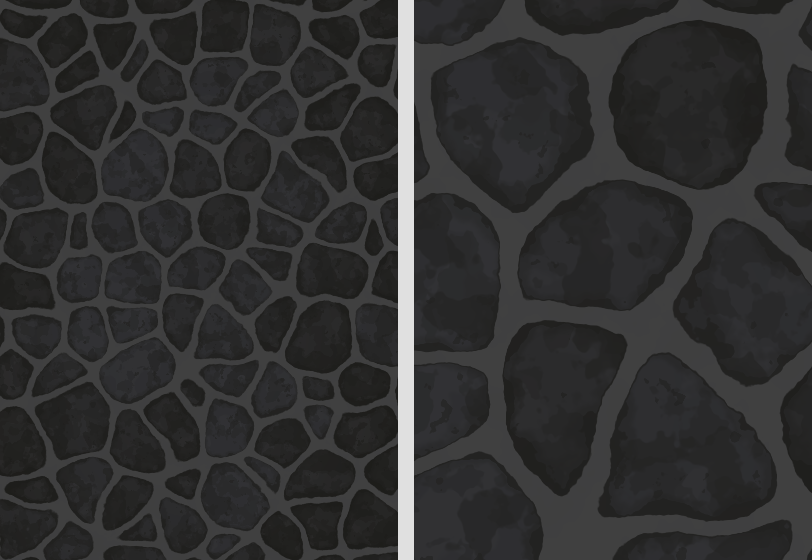
Left: the whole. Right: its middle third, enlarged.
Give the GLSL for this texture, as a Shadertoy shader.

```glsl
// Dark irregular cobblestones set in grey mortar.
// A weighted Voronoi diagram with softly merged edges gives the rounded stones;
// thresholded noise paints ragged rims and flat watercolour blotches on them.

float hash(vec2 p) {
    vec3 q = fract(vec3(p.xyx) * 0.1031);
    q += dot(q, q.yzx + 33.33);
    return fract((q.x + q.y) * q.z);
}

float noise(vec2 p) {
    vec2 cell = floor(p), f = fract(p);
    f = f * f * (3.0 - 2.0 * f);
    return mix(mix(hash(cell), hash(cell + vec2(1, 0)), f.x),
               mix(hash(cell + vec2(0, 1)), hash(cell + vec2(1, 1)), f.x), f.y);
}

float fbm(vec2 p) {
    float sum = 0.0, amplitude = 0.533;
    for (int i = 0; i < 4; i++) {
        sum += amplitude * noise(p);
        p = mat2(1.6, 1.2, -1.2, 1.6) * p + 17.3;
        amplitude *= 0.5;
    }
    return sum;
}

// Stone centre in xy, weight in z: heavier stones push their neighbours back
vec3 stoneSeed(vec2 cell) {
    vec2 jitter = vec2(hash(cell + 40.7), hash(cell + 91.2));
    return vec3(cell + 0.5 + 0.86 * (jitter - 0.5), 0.42 * hash(cell + 153.4));
}

float power(vec2 p, vec3 seed) {
    vec2 r = p - seed.xy;
    return dot(r, r) - seed.z;
}

// Rounded distance to the border of the stone around p
float stoneDistance(vec2 p, out vec2 id, out vec2 fromCentre) {
    float nearest = 1e5;
    vec2 home = floor(p);
    for (int y = -2; y <= 2; y++)
    for (int x = -2; x <= 2; x++) {
        vec2 cell = home + vec2(x, y);
        float d = power(p, stoneSeed(cell));
        if (d < nearest) { nearest = d; id = cell; }
    }
    vec3 own = stoneSeed(id);
    fromCentre = p - own.xy;
    float sum = 0.0;
    for (int y = -2; y <= 2; y++)
    for (int x = -2; x <= 2; x++) {
        if (x == 0 && y == 0) continue;
        vec3 other = stoneSeed(id + vec2(x, y));
        float edge = (power(p, other) - nearest) / (2.0 * distance(own.xy, other.xy));
        sum += exp(-15.0 * edge);
    }
    return -log(sum) / 15.0;
}

void mainImage(out vec4 fragColor, in vec2 fragCoord) {
    vec2 uv = fragCoord / iResolution.y;
    vec2 p = uv * 11.0 + 20.0;
    float soft = 11.0 / iResolution.y;

    // Gently bent outlines with small chips
    vec2 bent = p + 0.22 * (vec2(noise(p * 1.7), noise(p * 1.7 + 61.0)) - 0.5);
    vec2 id, fromCentre;
    float d = stoneDistance(bent, id, fromCentre) - 0.056;
    d += 0.05 * (fbm(p * 9.0) - 0.5);

    // Stones darken at random and towards the top and the corners
    vec2 centred = fragCoord / iResolution.xy - vec2(0.5, 0.43);
    float shade = 0.7 * hash(id + 7.7) + 1.5 * dot(centred, centred) - 0.12;
    float dark = smoothstep(0.1, 0.9, shade);
    vec3 face = mix(vec3(0.181, 0.182, 0.192), vec3(0.150, 0.148, 0.145), dark);
    vec3 deep = mix(vec3(0.132, 0.131, 0.126), vec3(0.112, 0.111, 0.102), dark);

    // Flat overlapping washes and fine specks
    vec2 grain = p + hash(id) * 50.0;
    float wash = fbm(grain * 2.3);
    float mottle = fbm(grain * 5.0 + 30.0);
    face += 0.010 * smoothstep(0.54, 0.58, wash);
    face = mix(face, deep, 0.35 * smoothstep(0.54, 0.59, mottle + 0.06 * dark));
    face = mix(face, deep, 0.55 * smoothstep(0.59, 0.63, fbm(grain * 3.1 + 9.0) + 0.12 * dark));
    face = mix(face, deep, 0.6 * smoothstep(0.74, 0.77, fbm(grain * 8.0 + 80.0)));

    // Ragged dark rim, heavier on one side of each stone
    float turn = 6.2832 * hash(id + 3.1);
    vec2 heavySide = 0.7 * vec2(cos(turn), sin(turn)) + vec2(-0.1, -0.5);
    float side = dot(fromCentre / (length(fromCentre) + 0.05), heavySide);
    float rimWidth = 0.035 + 0.03 * side + 0.02 * dark + 0.22 * (fbm(p * 5.5 + 12.0) - 0.5);
    float rim = 1.0 - smoothstep(-soft, soft, d - max(rimWidth, 0.012));
    float halo = 1.0 - smoothstep(0.0, 0.06, d - rimWidth - 0.02);
    vec3 stone = mix(face, deep, max(0.9 * rim, 0.35 * halo));

    // Mortar with a faint unevenness
    vec3 mortar = vec3(0.249, 0.249, 0.250) + 0.008 * (fbm(p * 3.0) - 0.5);
    vec3 color = mix(mortar, stone, smoothstep(-0.7 * soft, 0.7 * soft, d));
    fragColor = vec4(color, 1.0);
}
```
